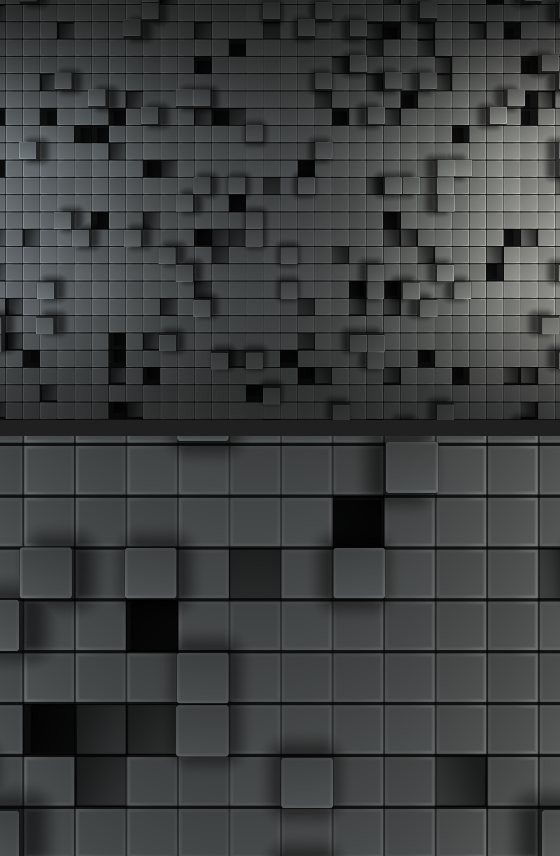
Top: the whole. Bottom: its middle third, enlarged.
Reproduce this background procedurally as a WebGL 2 fragment shader.

```glsl
#version 300 es
precision highp float;
// A wall of dark square blocks seen head on: most lie flush, some stand out, some sink in.
// Each pixel shades its own cell, then gathers shadows, sides and tops of raised neighbours.
// Two side lights, cool on the left and warm on the right, fade toward top and bottom.

#define GRID vec2(32.6, 24.3)    // cells across and down
#define SHIFT vec2(0.32, 0.04)   // where the first seam falls
#define TILE vec2(0.482, 0.468)  // half size of a block face
#define RAISED 0.09              // share of raised blocks
#define DEEP 0.05                // share of black holes
#define SHALLOW 0.085            // share of slightly sunken blocks
#define PERSPECTIVE 0.016        // outward shift per cell from the centre
#define SHADOW 0.55              // strength of the soft shadows
#define WEAR 0.09                // tone variation between blocks

uniform vec2 u_resolution;
out vec4 outColor;

float hash(vec2 p) {
    return fract(sin(dot(p, vec2(127.1, 311.7))) * 43758.5);
}

float boxDistance(vec2 p, vec2 halfSize, float radius) {
    vec2 d = abs(p) - halfSize + radius;
    return length(max(d, 0.0)) + min(max(d.x, d.y), 0.0) - radius;
}

// Height of a block: positive stands out, negative sinks in
float blockHeight(vec2 id) {
    float pick = hash(id + 3.7);
    if (pick < RAISED) return mix(0.65, 1.1, hash(id + 19.3));
    if (pick < RAISED + DEEP) return -2.0;
    if (pick < RAISED + DEEP + SHALLOW) return -mix(0.5, 0.9, hash(id + 8.1));
    return 0.0;
}

// Wall colour under the two side lights
vec3 wallLight(vec2 uv) {
    float y = abs(uv.y - 0.48) * 2.0;
    float band = 1.0 - smoothstep(0.25, 1.12, y);
    float left = exp(-pow(uv.x / 0.27, 2.0)) * band;
    float right = exp(-pow((1.0 - uv.x) / 0.27, 2.0)) * band;
    vec3 ambient = mix(vec3(0.165, 0.17, 0.17), vec3(0.25, 0.26, 0.262), band);
    return ambient + left * vec3(0.13, 0.145, 0.155) + right * vec3(0.29, 0.285, 0.26);
}

// Brightness of a block face with its lit bevel
float faceShade(vec2 q, vec2 halfSize, float lightSide, vec2 id) {
    float inside = -boxDistance(q, halfSize, 0.03);
    float rim = 1.0 - smoothstep(0.02, 0.085, inside);
    float lit = 0.08 + 0.55 * max(q.x * lightSide, 0.0) + 0.12 * max(-q.y, 0.0);
    float tone = 1.0 + WEAR * (hash(id + 41.0) - 0.5);
    return tone * (1.0 + 0.08 * q.x * lightSide - 0.10 * q.y + rim * lit);
}

void main() {
    vec2 uv = gl_FragCoord.xy / u_resolution;
    vec2 p = uv * GRID - SHIFT;
    vec2 middle = GRID * 0.5 - SHIFT;
    vec2 pixel = GRID / u_resolution;
    float aa = max(pixel.x, pixel.y) * 0.6;
    vec2 cell = floor(p);
    vec2 q = p - cell - 0.5;
    vec3 light = wallLight(uv);
    float lightSide = clamp((p.x - middle.x) / 5.0 + 0.1, -1.0, 1.0);

    // Flush or sunken face of this cell, with fainter upright seams
    float height = blockHeight(cell);
    vec2 seam = smoothstep(-aa, aa, abs(q) - TILE);
    float upright = mix(0.35, 0.7, abs(lightSide));
    float cover = (1.0 - seam.x * upright) * (1.0 - seam.y * 0.8);
    float shade = faceShade(q, TILE, lightSide, cell);
    if (height < 0.0) {
        vec2 sunk = q - (cell + 0.5 - middle) * PERSPECTIVE * height;
        float floorCover = 1.0 - smoothstep(-aa, aa, boxDistance(sunk, vec2(0.5), 0.02));
        float reach = smoothstep(-0.5, 0.75, -q.x * lightSide - 0.35 * q.y);
        float floorTone = height < -1.0 ? 0.04 + 0.09 * reach : 0.36 + 0.42 * reach;
        shade = mix(0.16, floorTone, floorCover);
    }
    vec3 color = light * shade * cover;

    // Raised neighbours: soft shadow, side walls, then top faces
    float shadow = 0.0;
    float sideCover = 0.0;
    float topCover = 0.0;
    vec3 topColor = vec3(0.0);
    for (int j = -1; j <= 1; j++) {
        for (int i = -1; i <= 1; i++) {
            vec2 id = cell + vec2(i, j);
            float h = blockHeight(id);
            if (h <= 0.0) continue;
            vec2 base = p - id - 0.5;
            vec2 lean = (id + 0.5 - middle) * PERSPECTIVE * h;
            vec2 top = base - lean;
            vec2 topSize = TILE * (1.0 + 0.06 * h);

            vec2 fall = vec2(-0.34 * lightSide, 0.05) * h;
            float blur = boxDistance(base - fall, vec2(0.46), 0.15);
            shadow = max(shadow, 1.0 - smoothstep(-0.1, 0.55, blur));

            float side = boxDistance(base - lean * 0.5, TILE + abs(lean) * 0.5, 0.03);
            sideCover = max(sideCover, 1.0 - smoothstep(-aa, aa, side));

            float edge = 1.0 - smoothstep(-aa, aa, boxDistance(top, topSize, 0.06));
            vec3 face = light * (1.02 - 0.12 * top.y) * faceShade(top, topSize, lightSide, id);
            topColor = mix(topColor, face, edge);
            topCover = max(topCover, edge);
        }
    }
    color *= 1.0 - SHADOW * shadow;
    color = mix(color, light * 0.34, sideCover);
    color = mix(color, topColor, topCover);
    outColor = vec4(color, 1.0);
}
```
